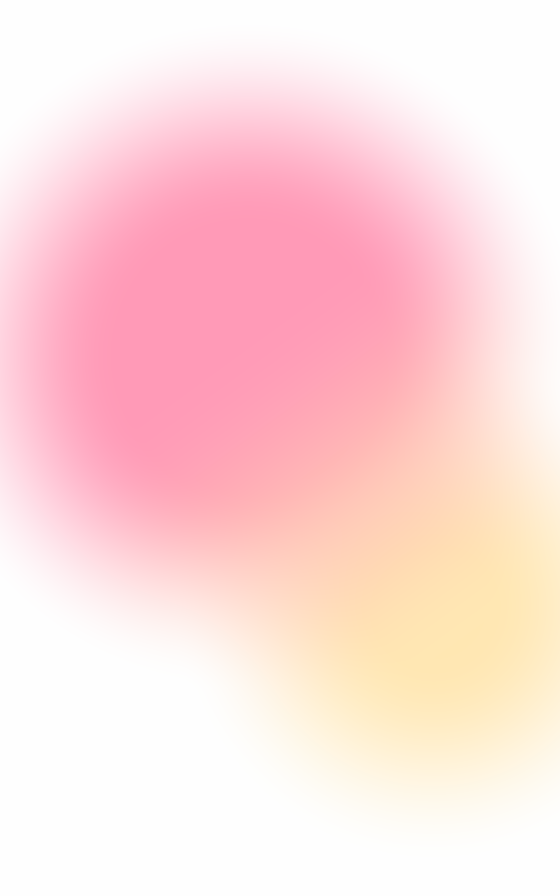
A Shadertoy shader for this background:

```glsl
// Lengths are in canvas heights
const vec2 ROSE_CENTER = vec2(0.277, 0.603);
const float ROSE_RADIUS = 0.264;
const vec2 HONEY_CENTER = vec2(0.484, 0.323);
const float HONEY_RADIUS = 0.176;
const float BLUR = 0.117;

const vec3 PAPER = vec3(0.997);
const vec3 ROSE = vec3(1.0, 0.605, 0.718);
const vec3 HONEY = vec3(1.0, 0.905, 0.700);

// Colour ramp running down and to the right
const vec2 RAMP_PIVOT = vec2(0.417, 0.500);
const vec2 RAMP_SLOPE = vec2(1.42, -1.95);
const float RAMP_OFFSET = 0.446;

// Coverage of a disc whose rim fades over BLUR on either side
float softDisc(vec2 p, vec2 center, float radius) {
    float d = length(p - center) - radius;
    return 1.0 - smoothstep(-BLUR, BLUR, d);
}

void mainImage(out vec4 fragColor, in vec2 fragCoord) {
    vec2 p = fragCoord / iResolution.y;

    // Soft union of both discs
    float rose = softDisc(p, ROSE_CENTER, ROSE_RADIUS);
    float honey = softDisc(p, HONEY_CENTER, HONEY_RADIUS);
    float coverage = 1.0 - (1.0 - rose) * (1.0 - honey);

    // Shared tint from rose to honey
    float ramp = RAMP_OFFSET + dot(p - RAMP_PIVOT, RAMP_SLOPE);
    vec3 tint = mix(ROSE, HONEY, smoothstep(0.0, 1.0, ramp));

    fragColor = vec4(mix(PAPER, tint, coverage), 1.0);
}
```
